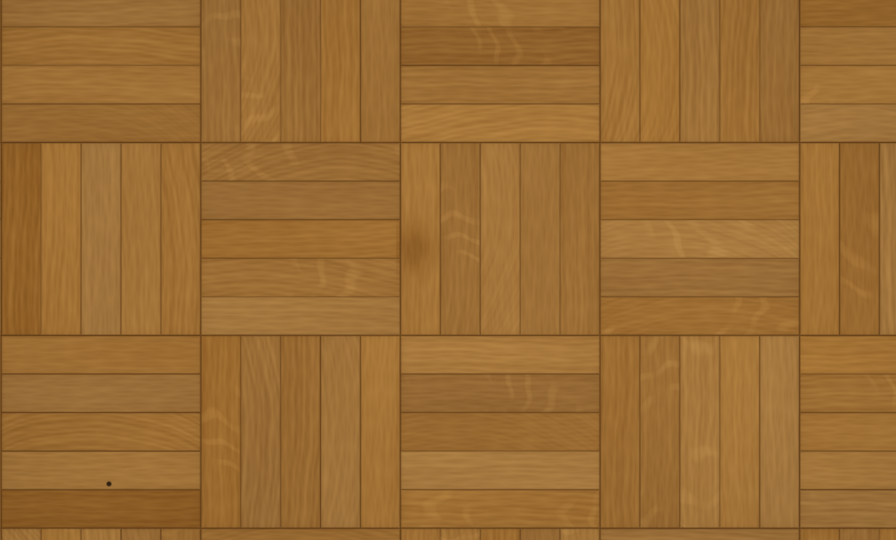
This texture is drawn by a WebGL 1 fragment shader. Its source:

```glsl
precision highp float;
uniform vec2 u_resolution;

const vec2 TILES = vec2(4.489, 2.80);      // tiles across and up the canvas
const vec2 OFFSET = vec2(0.006, 0.061);    // tile grid shift
const float STRIPS = 5.0;
const float SEAM_WIDTH = 0.0030;           // half width, in tiles
const float JOINT_WIDTH = 0.0036;
const float SEAM_SOFTNESS = 0.003;
const float TONE_MEAN = 0.69;
const float TONE_SPREAD = 0.36;
const float PORE_STRENGTH = 0.24;
const float STREAK_STRENGTH = 0.075;
const float FLECK_STRENGTH = 0.20;
const float FLECK_SHARE = 0.36;            // share of strips with ray flecks
const float DARK_DROP = 0.24;
const float DARK_SHARE = 0.07;             // share of clearly darker strips
const vec2 PORE_GRID = vec2(8.0, 11.0);    // pores along and across a strip
const vec2 KNOT = vec2(2.07, 1.45);        // in tiles
const vec2 SPECK = vec2(0.54, 0.23);
const vec3 DARK_OAK = vec3(0.500, 0.322, 0.128);
const vec3 LIGHT_OAK = vec3(0.675, 0.488, 0.246);
const vec3 GREY_SHIFT = vec3(-0.010, 0.012, 0.040);
const vec3 SEAM_COLOR = vec3(0.340, 0.210, 0.080);
const vec3 SPECK_COLOR = vec3(0.10, 0.07, 0.04);

float hash(vec2 p) {
  return fract(sin(dot(p, vec2(127.1, 311.7))) * 43758.5);
}

// Distance to the nearest scattered point
float cellular(vec2 p) {
  vec2 cell = floor(p);
  float nearest = 2.0;
  for (int j = -1; j <= 1; j++) {
    for (int i = -1; i <= 1; i++) {
      vec2 c = cell + vec2(float(i), float(j));
      vec2 point = c + vec2(hash(c), hash(c + 41.3));
      nearest = min(nearest, distance(p, point));
    }
  }
  return nearest;
}

float line(float dist, float width, float blur) {
  return 1.0 - smoothstep(width - blur, width + blur, dist);
}

// Lengthwise streaks, bowed into arches on some strips
float streaks(vec2 p, float seed, float arch) {
  float bow = p.x - 0.2 - 0.6 * fract(seed * 1.7);
  float y = p.y + 0.04 * sin(p.x * 6.0 + seed) + 0.015 * sin(p.x * 17.0 + seed * 2.0);
  y += arch * bow * bow + 0.25 * bow * sin(seed * 3.0);
  return 0.4 * sin(y * 8.0 + seed) + 0.5 * sin(y * 21.0 + seed * 2.3 + sin(p.x * 7.0))
       + 0.7 * sin(y * 41.0 + seed * 4.1 + 0.8 * sin(y * 13.0));
}

// Pale wavy bands crossing the grain in patches
float flecks(vec2 p, float seed) {
  float phase = p.x * (32.0 + 3.0 * mod(seed, 9.0)) + 2.2 * sin(p.y * 2.6 + seed)
              + 1.6 * sin(p.x * 11.0 + seed * 2.0) + 0.5 * sin(p.y * 9.0 + p.x * 13.0);
  float region = sin(p.x * 7.0 + seed) + 0.6 * sin(p.y * 5.0 + p.x * 12.0 + seed * 3.0);
  return smoothstep(0.35, 1.0, sin(phase)) * smoothstep(-0.1, 0.9, region);
}

void main() {
  vec2 uv = gl_FragCoord.xy / u_resolution;
  vec2 grid = uv * TILES - OFFSET;
  vec2 cell = floor(grid);
  vec2 local = grid - cell;
  float pixel = TILES.x / u_resolution.x;

  // Alternate strip direction in a checkerboard; x runs along the grain
  vec2 p = mod(cell.x + cell.y, 2.0) < 0.5 ? local : local.yx;
  float across = p.y * STRIPS;
  float strip = floor(across);
  vec2 id = cell + strip * vec2(17.0, 5.0);
  float seed = 40.0 * hash(id + 3.7);
  vec2 wood = vec2(p.x, across - strip);

  // Strip tone, grain and flecks
  float tone = TONE_MEAN + TONE_SPREAD * (hash(id) - 0.5);
  tone -= DARK_DROP * step(hash(id + 9.1), DARK_SHARE);
  float arch = 3.0 * smoothstep(0.6, 1.0, hash(id + 5.3));
  float streak = streaks(wood, seed, arch);
  float pores = cellular(wood * PORE_GRID + seed * vec2(3.0, 7.0));
  tone += STREAK_STRENGTH * streak * (0.5 + hash(id + 2.9));
  tone += PORE_STRENGTH * (pores - 0.5);
  tone += 0.06 * sin(p.x * 4.0 + seed) * sin(wood.y * 2.0 + seed * 1.3);
  tone += FLECK_STRENGTH * step(hash(id + 7.7), FLECK_SHARE) * flecks(wood, seed);

  // Stained knot, mostly within its own tile
  vec2 toKnot = (grid - KNOT) * vec2(1.0, 0.7);
  float stain = exp(-dot(toKnot, toKnot) * 130.0) * step(KNOT.x - 0.09, grid.x);
  tone -= stain * (0.55 + 0.10 * streak);
  vec3 color = mix(DARK_OAK, LIGHT_OAK, tone);
  color += GREY_SHIFT * (hash(id + 13.1) - 0.4);

  // Seams between strips, joints between tiles
  float blur = SEAM_SOFTNESS + 0.6 * pixel;
  float seamIndex = floor(across + 0.5);
  float seamDist = abs(across - seamIndex) / STRIPS;
  float seamDepth = 0.35 + 0.45 * hash(cell * 3.0 + seamIndex * 11.0);
  vec2 edge = min(local, 1.0 - local);
  float jointDist = min(edge.x, edge.y);
  float gap = max(seamDepth * line(seamDist, SEAM_WIDTH, blur),
                  0.70 * line(jointDist, JOINT_WIDTH, blur));
  float grime = 0.08 * exp(-seamDist * 90.0) + 0.10 * exp(-jointDist * 60.0);
  color = mix(color, SEAM_COLOR, clamp(gap + grime, 0.0, 1.0));

  // Dark speck and gentle falloff toward the corners
  float speck = line(distance(grid, SPECK), 0.012, blur);
  color = mix(color, SPECK_COLOR, 0.85 * speck);
  vec2 centered = uv - 0.5;
  color *= 1.03 - 0.16 * dot(centered, centered);
  gl_FragColor = vec4(color, 1.0);
}
```
